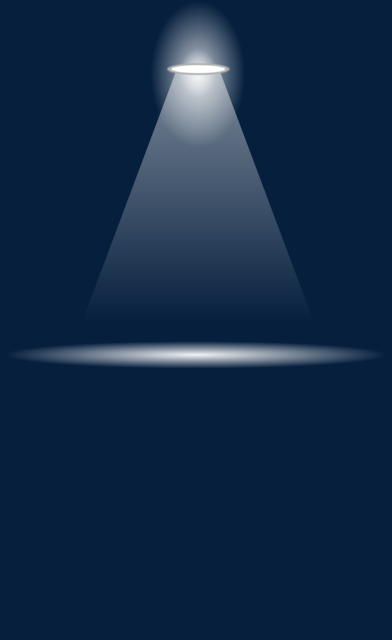
A Shadertoy shader for this background:

```glsl
// A lamp casting a pale cone of light above a glowing floor on deep navy.

const vec3 NAVY = vec3(0.02, 0.12, 0.24);
const vec3 LIGHT = vec3(1.0);
const vec3 RIM = vec3(0.68, 0.69, 0.68);

// Distance from an ellipse centre, where 1 is its edge.
float ellipseRadius(vec2 uv, vec2 center, vec2 radii) {
    return length((uv - center) / radii);
}

// Linear falloff from the centre to the edge of an ellipse.
float ellipseGlow(vec2 uv, vec2 center, vec2 radii) {
    return max(1.0 - ellipseRadius(uv, center, radii), 0.0);
}

// Solid ellipse with an edge about one pixel wide.
float ellipseMask(vec2 uv, vec2 center, vec2 radii) {
    float r = ellipseRadius(uv, center, radii);
    float aa = max(fwidth(r), 0.0001);
    return 1.0 - smoothstep(1.0 - aa, 1.0 + aa, r);
}

// Cone widening downwards and fading out at its foot.
float beam(vec2 uv, float axis, vec2 topBottom, vec2 halfWidths, float aa) {
    float drop = (topBottom.x - uv.y) / (topBottom.x - topBottom.y);
    float edge = abs(uv.x - axis) - mix(halfWidths.x, halfWidths.y, drop);
    float inside = 1.0 - smoothstep(-aa, aa, edge);
    return inside * smoothstep(-0.005, 0.005, drop) * clamp(1.0 - drop, 0.0, 1.0);
}

void mainImage(out vec4 fragColor, in vec2 fragCoord) {
    vec2 uv = fragCoord / iResolution.xy;
    float aa = 0.8 / iResolution.x;
    vec2 lamp = vec2(0.506, 0.892);
    vec3 color = NAVY;

    // Cone of light
    float cone = beam(uv, 0.505, vec2(0.887, 0.493), vec2(0.057, 0.298), aa);
    color = mix(color, LIGHT, 0.47 * cone);

    // Halo and hot core around the lamp
    float halo = ellipseGlow(uv, vec2(0.505, 0.884), vec2(0.121, 0.115));
    color = mix(color, LIGHT, 0.78 * halo);
    float core = ellipseGlow(uv, vec2(0.505, 0.886), vec2(0.048, 0.038));
    color = mix(color, LIGHT, 0.7 * core);

    // Lamp disc with its rim
    color = mix(color, RIM, ellipseMask(uv, lamp, vec2(0.079, 0.0092)));
    color = mix(color, LIGHT, ellipseMask(uv, lamp, vec2(0.068, 0.0063)));

    // Pool of light on the floor
    float pool = ellipseGlow(uv, vec2(0.5, 0.4455), vec2(0.49, 0.0215));
    color = mix(color, LIGHT, 0.95 * pool);

    fragColor = vec4(color, 1.0);
}
```
